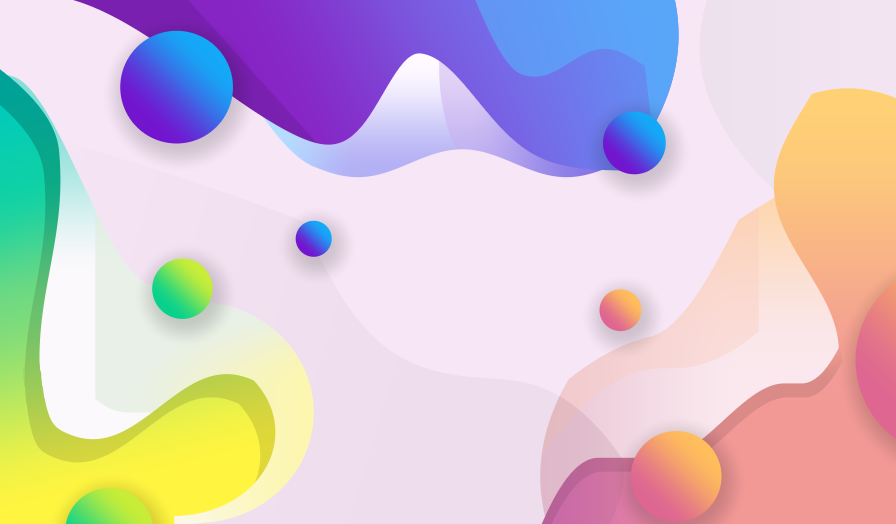
Write a WebGL 2 fragment shader that draws this background.

```glsl
#version 300 es
precision highp float;
// Flowing gradient blobs in blue, green and coral with floating balls on pale lilac.
uniform vec2 u_resolution;
out vec4 outColor;

vec3 col = vec3(0.969, 0.902, 0.965);

float sq(float v) { return v * v; }
float pos(float v) { return max(v, 0.0); }

// Smooth coverage of the region where d is negative
float cover(float d) {
  return clamp(0.5 - d / max(length(vec2(dFdx(d), dFdy(d))), 1e-5), 0.0, 1.0);
}
void paint(float d, vec3 c, float alpha) { col = mix(col, c, alpha * cover(d)); }
vec3 ramp(vec3 a, vec3 b, float lo, float hi, float v) { return mix(a, b, smoothstep(lo, hi, v)); }

// Half-ellipse that rounds off the end of a lobe
float bulge(float y, float center, float radius) {
  return sqrt(pos(1.0 - sq((y - center) / radius)));
}

float sheetShape(vec2 p) {
  float t = max(p.x - 2.3, -0.6);
  float top = 3.27 - 2.2 * exp(-1.3 * t - 0.7 * t * t) + 0.7 * pow(pos(p.x - 4.2) / 1.17, 2.5);
  return max(top - p.y, p.x - 5.37 + 0.6 * sq(p.y - 4.05));
}

float violetEdge(float x) {
  return 1.4 * smoothstep(0.3, 3.2, x) - 0.05 + 0.12 * smoothstep(3.0, 4.6, x)
       - 0.93 * exp(-sq((x - 3.62) / (x < 3.62 ? 0.45 : 0.71)));
}

float greenShape(vec2 p) {
  float column = 0.43 + 0.09 * cos((p.y - 1.55) * 2.05) - 0.8 * sq(pos(1.3 - p.y));
  float top = 3.5 + 0.28 * cos((p.x - 0.8) * 2.73) - 400.0 * pow(pos(0.6 - p.x), 5.0);
  float lobe = max(max(top, 2.9) - p.y, p.x - 1.5 - 0.87 * bulge(p.y, 3.72, 0.72));
  return min(p.x - column, lobe);
}

float coralShape(vec2 p) {
  float column = 6.94 - 0.28 * cos((p.y - 1.6) * 2.2);
  float top = 3.94 - 0.64 * smoothstep(5.7, 6.75, p.x) + 2.4 * sq(pos(5.15 - p.x))
            - 3.0 * sq(pos(p.x - 6.9));
  return min(max(column - p.x, 0.76 + 0.5 * sq(p.x - 7.3) - p.y), top - p.y);
}

// Ball with a diagonal gradient and a soft shadow below
void ball(vec2 q, float r, vec3 low, vec3 high) {
  col *= 0.84 + 0.16 * smoothstep(-0.06, 0.2, length(q - vec2(0.03, 0.06)) - r);
  paint(length(q) - r, ramp(low, high, -1.2, 1.2, (q.x - q.y) / r), 1.0);
}

void main() {
  vec2 p = vec2(gl_FragCoord.x, u_resolution.y - gl_FragCoord.y) * 4.51 / u_resolution.y;

  // Background sheets
  float sheet = sheetShape(p);
  paint(sheet, vec3(0.925, 0.86, 0.92), 0.2 + 0.6 * smoothstep(0.5, 5.0, p.x + 0.3 * p.y));
  float corner = 6.02 + 0.42 * sq(p.y - 0.4) - p.x;
  paint(corner, vec3(0.925, 0.88, 0.925), 0.85 - 0.5 * smoothstep(6.0, 7.7, p.x));

  // Blue and violet wave over its veil
  float side = p.x - 5.84 + 0.35 * sq(p.y - 0.3);
  float hem = 1.405 + 0.12 * cos((p.x - 3.08) * 3.5) - 1.5 * sq(pos(2.7 - p.x));
  vec3 veil = ramp(vec3(1.0, 0.98, 1.0), vec3(0.7, 0.69, 0.96), 0.5, 1.5, p.y);
  veil = ramp(vec3(0.7, 0.87, 1.0), veil, 2.3, 3.1, p.x);
  veil = mix(veil, vec3(0.79, 0.68, 0.93), 0.5 * cover(3.78 + 0.3 * sq(pos(p.y - 0.6)) - p.x));
  paint(max(p.y - hem, side), ramp(veil, vec3(0.52, 0.46, 0.9), 4.0, 5.2, p.x), 1.0);
  vec3 violet = ramp(vec3(0.53, 0.14, 0.77), vec3(0.46, 0.42, 0.91), 1.8, 4.4, p.x - 0.5 * p.y);
  violet = ramp(violet, vec3(0.38, 0.57, 0.95), 4.0, 5.8, p.x - 0.3 * p.y);
  violet *= 1.0 - 0.1 * cover(p.x - 1.62 - 0.9 * p.y);
  float sky = p.y - 0.54 - 0.12 * cos((p.x - 4.6) * 5.2) + 2.6 * sq(pos(4.5 - p.x))
            - 8.0 * pos(p.x - 5.55);
  violet = mix(violet, vec3(0.32, 0.72, 1.0), 0.55 * cover(sky));
  paint(max(p.y - violetEdge(p.x), side), violet, 1.0);

  // Green and yellow wave over its veil
  float crest = 0.63 + 0.25 * p.x + 1.5 * smoothstep(0.1, 1.3, p.x);
  veil = ramp(vec3(0.5, 0.87, 0.84), vec3(0.985, 0.98, 0.985), 0.9, 2.4, p.y);
  float fold = max(0.82 - p.x, p.y - 3.55 + 1.5 * sq(pos(1.1 - p.x)));
  veil = mix(veil, vec3(0.88, 0.93, 0.87), 0.7 * cover(fold));
  veil = ramp(veil, vec3(0.99, 0.97, 0.68), 1.0, 2.7, p.x * smoothstep(2.0, 3.4, p.y));
  paint(max(crest - p.y, p.x - 1.7 - bulge(p.y, 3.55, 0.95)), veil, 0.95);
  float slope = p.y + 0.25 * p.x;
  vec3 green = ramp(vec3(0.0, 0.79, 0.74), vec3(0.06, 0.82, 0.65), 0.7, 1.8, slope);
  green = ramp(green, vec3(0.43, 0.85, 0.51), 1.6, 2.7, slope);
  green = ramp(green, vec3(1.0, 0.96, 0.25), 2.4, 4.5, slope);
  float rim = 1.0 - cover(greenShape(p + vec2(0.13, -0.2)));
  paint(greenShape(p), green * (1.0 - rim * (0.2 - 0.08 * smoothstep(1.2, 2.8, p.y))), 1.0);

  // Coral and orange wave over its veil
  crest = 2.86 - 2.1 * smoothstep(5.6, 7.2, p.x) + 0.4 * sq(pos(5.9 - p.x));
  float coralVeil = max(crest - p.y, 4.65 + 0.35 * sq(p.y - 4.1) - p.x);
  veil = ramp(vec3(1.0, 0.82, 0.6), vec3(0.98, 0.91, 0.93), 1.1, 3.2, p.y);
  veil = ramp(vec3(0.92, 0.78, 0.84), veil, 4.6, 6.4, p.x);
  fold = p.y - 3.17 - 0.7 * sq(pos(5.7 - p.x)) + 0.6 * sq(pos(p.x - 5.8));
  veil = mix(veil, vec3(0.98, 0.79, 0.73), 0.4 * cover(max(fold, p.x - 6.53)));
  paint(coralVeil, veil, 0.95);
  vec3 coral = ramp(vec3(1.0, 0.82, 0.46), vec3(0.95, 0.6, 0.59), 0.7, 3.6, p.y);
  coral = ramp(vec3(0.82, 0.41, 0.69), coral, 4.6, 6.4, p.x);
  rim = 1.0 - cover(coralShape(p - vec2(0.03, 0.12)));
  paint(coralShape(p), coral * (1.0 - 0.1 * rim * smoothstep(2.9, 3.3, p.y)), 1.0);
  paint(max(sheet, coralVeil), vec3(0.62, 0.42, 0.5), 0.16);

  // Floating balls
  vec3 purple = vec3(0.45, 0.08, 0.81), azure = vec3(0.08, 0.66, 0.97);
  vec3 mint = vec3(0.03, 0.82, 0.55), lime = vec3(0.78, 0.93, 0.22);
  vec3 rose = vec3(0.87, 0.4, 0.57), amber = vec3(1.0, 0.74, 0.36);
  ball(p - vec2(1.52, 0.75), 0.485, purple, azure);
  ball(p - vec2(5.46, 1.23), 0.27, purple, azure);
  ball(p - vec2(2.7, 2.055), 0.155, purple, azure);
  ball(p - vec2(1.57, 2.485), 0.26, mint, lime);
  ball(p - vec2(0.94, 4.58), 0.38, mint, lime);
  ball(p - vec2(5.34, 2.67), 0.18, rose, amber);
  ball(p - vec2(5.82, 4.1), 0.39, rose, amber);
  ball(p - vec2(8.2, 3.1), 0.836, rose, amber);
  outColor = vec4(col, 1.0);
}
```
